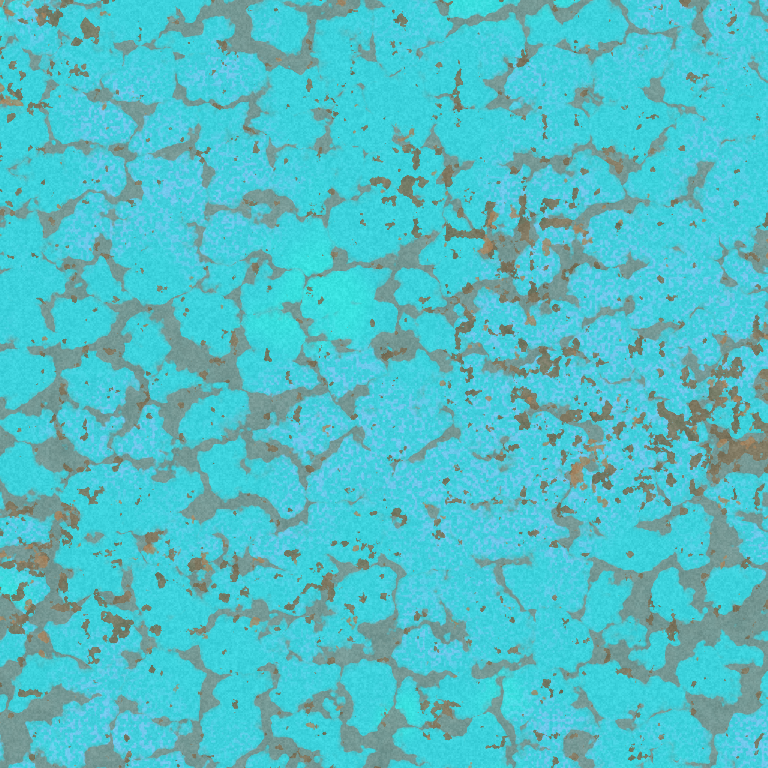
Reproduce this texture procedurally as a Shadertoy shader.

```glsl
#define CELLS vec2(12.0, 15.0)
#define GAP_SIZE 0.23
#define GAP_RAGGED 0.50
#define GAP_PATCHY 0.55
#define SPECK_FREQ 72.0
#define GRAIN_FREQ 290.0
#define AQUA vec3(0.235, 0.825, 0.865)
#define LAVENDER vec3(0.46, 0.765, 0.92)
#define TEAL vec3(0.34, 0.73, 0.75)
#define STONE vec3(0.465, 0.575, 0.555)
#define RUST vec3(0.49, 0.44, 0.34)
#define OCHRE vec3(0.66, 0.52, 0.37)

vec2 hash2(vec2 p) {
    vec3 q = fract(p.xyx * vec3(0.1031, 0.1030, 0.0973));
    q += dot(q, q.yzx + 33.33);
    return fract((q.xx + q.yz) * q.zy);
}

float noise(vec2 p) {
    vec2 i = floor(p), f = fract(p);
    f = f * f * (3.0 - 2.0 * f);
    float low = mix(hash2(i).x, hash2(i + vec2(1, 0)).x, f.x);
    float high = mix(hash2(i + vec2(0, 1)).x, hash2(i + vec2(1, 1)).x, f.x);
    return mix(low, high, f.y);
}

float fbm(vec2 p) {
    float sum = 0.0, amp = 0.533;
    for (int i = 0; i < 4; i++) {
        sum += amp * noise(p);
        p = mat2(1.6, 1.2, -1.2, 1.6) * p + 17.3;
        amp *= 0.5;
    }
    return sum;
}

// Distances to the three nearest cell centres
vec3 cellular(vec2 p) {
    vec2 base = floor(p);
    vec3 near = vec3(9.0);
    for (int y = -2; y <= 2; y++)
    for (int x = -2; x <= 2; x++) {
        vec2 id = base + vec2(x, y);
        float d = length(id + 0.1 + 0.8 * hash2(id + 40.0) - p);
        if (d < near.x) near = vec3(d, near.xy);
        else if (d < near.y) near = vec3(near.x, d, near.y);
        else near.z = min(near.z, d);
    }
    return near;
}

void mainImage(out vec4 fragColor, in vec2 fragCoord) {
    vec2 uv = fragCoord / iResolution.y;
    float grain = noise(uv * GRAIN_FREQ + 5.0);
    float fine = fbm(uv * 48.0 + 60.0);
    float cluster = smoothstep(0.47, 0.76, fbm(uv * 4.5 + 23.0));

    // Turquoise ground with pale, grainy clouds
    float cloud = smoothstep(0.36, 0.66, fbm(uv * 7.0 + 90.0));
    float pale = smoothstep(0.48, 0.74, grain + 0.35 * (fine - 0.5));
    vec3 color = mix(AQUA, LAVENDER, cloud * (0.12 + 0.75 * pale));
    float glow = smoothstep(0.66, 0.82, fbm(uv * 5.0 + 150.0));
    color = mix(color, vec3(0.22, 0.91, 0.88), 0.7 * glow);

    // Stone gaps, widest where three cells meet
    vec2 warp = vec2(fbm(uv * 24.0 + 3.0), fbm(uv * 24.0 + 71.0)) - 0.5;
    vec3 d = cellular(uv * CELLS + 0.9 * warp);
    float rim = 0.6 * (d.y - d.x) + 0.5 * (d.z - d.x);
    float gap = GAP_SIZE - rim + GAP_RAGGED * (fine - 0.5)
              + GAP_PATCHY * (fbm(uv * 6.0 + 200.0) - 0.5);
    float veil = smoothstep(-0.17, 0.03, gap) * smoothstep(0.3, 0.65, fbm(uv * 95.0));
    color = mix(color, TEAL, 0.75 * veil);
    float stone = smoothstep(-0.015, 0.05, gap);
    color = mix(color, STONE + 0.07 * (fine - 0.5), 0.93 * stone);

    // Clustered rust specks and larger ochre flakes
    float speck = fbm(uv * SPECK_FREQ + 300.0) + 0.20 * cluster + 0.05 * stone;
    float rust = smoothstep(0.745, 0.79, speck);
    color = mix(color, RUST + 0.16 * (fine - 0.5), 0.88 * rust);
    float flake = fbm(uv * 52.0 + 410.0) + 0.16 * cluster;
    color = mix(color, OCHRE, 0.8 * smoothstep(0.81, 0.86, flake));

    // Fine surface grain
    float dust = hash2(floor(uv * 512.0) + 9.0).y - 0.5;
    color += 0.045 * (grain - 0.5) + 0.05 * dust;
    fragColor = vec4(clamp(color, 0.0, 1.0), 1.0);
}
```
